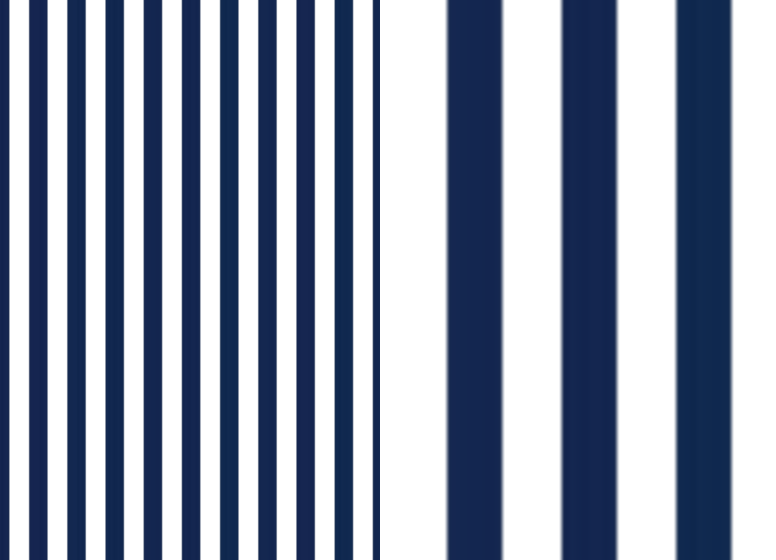
Left: the whole. Right: its middle third, enlarged.
Give the GLSL for this pattern, as a WebGL 1 fragment shader.

```glsl
precision highp float;

uniform vec2 u_resolution;

// Lengths are fractions of the canvas width.
const float PERIOD = 0.1005;
const float STRIPE_WIDTH = 0.0485;
const float CENTER_STRIPE = 0.5029;
const float EDGE_SOFTNESS = 0.0028;
const float RIM_WIDTH = 0.0045;
const float RIM_STRENGTH = 0.35;
const float TINT_AMOUNT = 0.012;
const float STREAK_AMOUNT = 0.008;
const float STREAKS_PER_WIDTH = 170.0;

const vec3 WHITE = vec3(1.0);
const vec3 NAVY = vec3(0.07, 0.15, 0.31);
const vec3 RIM = vec3(0.10, 0.17, 0.27);
const vec3 TINT_AXIS = vec3(1.0, -0.6, 0.2);

float hash(float n) {
  return fract(sin(n * 127.1 + 11.7) * 43758.5453);
}

float noise(float x) {
  float cell = floor(x);
  float t = fract(x);
  return mix(hash(cell), hash(cell + 1.0), t * t * (3.0 - 2.0 * t));
}

void main() {
  float x = gl_FragCoord.x / u_resolution.x;

  // Repeat across, measured from the nearest stripe's centre line.
  float column = (x - CENTER_STRIPE) / PERIOD + 0.5;
  float stripeId = floor(column);
  float offset = (fract(column) - 0.5) * PERIOD;
  float edgeDistance = abs(offset) - 0.5 * STRIPE_WIDTH;

  // Slight dye shift per stripe and faint lengthwise streaks.
  float tint = (hash(stripeId) - 0.5) * 2.0 * TINT_AMOUNT;
  float streak = (noise(x * STREAKS_PER_WIDTH) - 0.5) * 2.0 * STREAK_AMOUNT;
  vec3 dye = NAVY + TINT_AXIS * tint + streak;

  // Duller rim just inside each edge.
  float rim = smoothstep(-RIM_WIDTH, 0.0, edgeDistance);
  dye = mix(dye, RIM, rim * RIM_STRENGTH);

  float softness = max(EDGE_SOFTNESS, 0.75 / u_resolution.x);
  float stripe = 1.0 - smoothstep(-softness, softness, edgeDistance);
  gl_FragColor = vec4(mix(WHITE, dye, stripe), 1.0);
}
```
